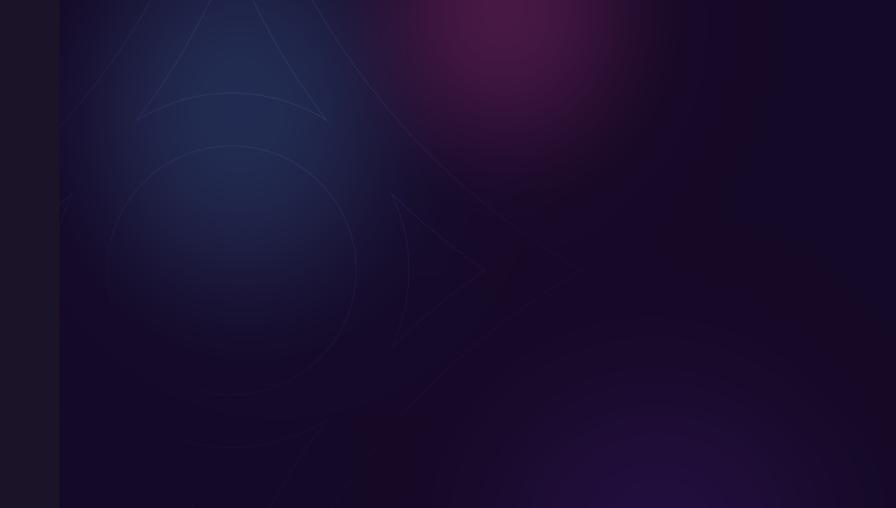
Give the GLSL for this background, as a WebGL 1 fragment shader.

```glsl
precision highp float;
// Dark violet backdrop with soft blue, wine and purple glows, a flat side
// strip, and the thin outlines of a compass star. The star is built from
// circular arcs mirrored into four quadrants. Lengths are in canvas heights.
uniform vec2 u_resolution;

const vec3 NIGHT = vec3(0.080, 0.036, 0.150);
const vec3 INDIGO = vec3(0.090, 0.056, 0.185);
const vec3 BLUE = vec3(0.130, 0.166, 0.312);
const vec3 WINE = vec3(0.275, 0.095, 0.260);
const vec3 WINE_HALO = vec3(0.115, 0.036, 0.160);
const vec3 PURPLE = vec3(0.130, 0.056, 0.238);
const vec3 STRIP = vec3(0.108, 0.079, 0.156);
const vec3 LINE_COOL = vec3(0.31, 0.34, 0.65);
const vec3 LINE_WARM = vec3(0.30, 0.16, 0.48);

const vec2 STAR_CENTER = vec2(0.456, 0.468);
const float RING_RADIUS = 0.245;
const float SPIKE_BASE = 0.349;
const float STRIP_WIDTH = 0.117;
const float LINE_WIDTH = 0.0003;

// Smooth falloff from 1 at the center to 0 at an elliptical rim.
float glow(vec2 p, vec2 center, vec2 radius, float core) {
  return 1.0 - smoothstep(core, 1.0, length((p - center) / radius));
}

float circle(vec2 p, vec2 center, float radius) {
  return length(p - center) - radius;
}

float stroke(float d, float px) {
  return 1.0 - smoothstep(0.0, LINE_WIDTH + px, abs(d));
}

// 1 where the distance is positive, with an edge one pixel wide.
float outside(float d, float px) {
  return clamp(d / px + 0.5, 0.0, 1.0);
}

vec3 backdrop(vec2 p) {
  vec3 color = NIGHT;
  color = mix(color, WINE_HALO, 0.7 * glow(p, vec2(1.02, 0.95), vec2(0.54, 0.62), 0.2));
  color = mix(color, WINE_HALO, 0.4 * glow(p, vec2(1.27, 0.08), vec2(0.62, 0.56), 0.1));
  color = mix(color, PURPLE, glow(p, vec2(1.295, -0.03), vec2(0.53, 0.44), 0.0));
  color = mix(color, INDIGO, 0.65 * glow(p, vec2(0.55, 0.70), vec2(0.60, 0.62), 0.2));
  color = mix(color, BLUE, glow(p, vec2(0.475, 0.785), vec2(0.45, 0.54), 0.1));
  return mix(color, WINE, glow(p, vec2(0.990, 0.980), vec2(0.38, 0.42), 0.04));
}

// Coverage of the ring, the four inner spikes and the large outer star.
float starLines(vec2 p, float px) {
  vec2 q = abs(p - STAR_CENTER);
  float r = length(q);
  float spikeSide = circle(q, vec2(1.2615, 1.1181), 1.3532);
  float starSide = circle(q, vec2(1.3819, 1.2213), 1.4037);
  float ring = stroke(r - RING_RADIUS, px);
  float base = stroke(r - SPIKE_BASE, px) * outside(spikeSide, px);
  float sides = stroke(spikeSide, px) * outside(r - SPIKE_BASE, px);
  float star = 0.85 * stroke(starSide, px);
  return max(max(ring, base), max(sides, star));
}

void main() {
  vec2 p = gl_FragCoord.xy / u_resolution.y;
  float px = 1.0 / u_resolution.y;
  vec3 color = backdrop(p);

  // Outlines are brightest in the blue glow and sink into the dark below.
  float light = glow(p, vec2(0.54, 0.85), vec2(0.70, 0.78), 0.05);
  float corner = smoothstep(0.1, 0.5, p.x) + smoothstep(0.35, 0.65, p.y);
  vec3 lineColor = mix(LINE_WARM, LINE_COOL, light);
  float lineAlpha = mix(0.08, 0.23, light) * clamp(corner, 0.3, 1.0);
  color = mix(color, lineColor, lineAlpha * starLines(p, px));

  // Nearly opaque strip along the left side.
  float strip = 1.0 - outside(p.x - STRIP_WIDTH, px);
  color = mix(color, STRIP, 0.95 * strip);
  gl_FragColor = vec4(color, 1.0);
}
```
